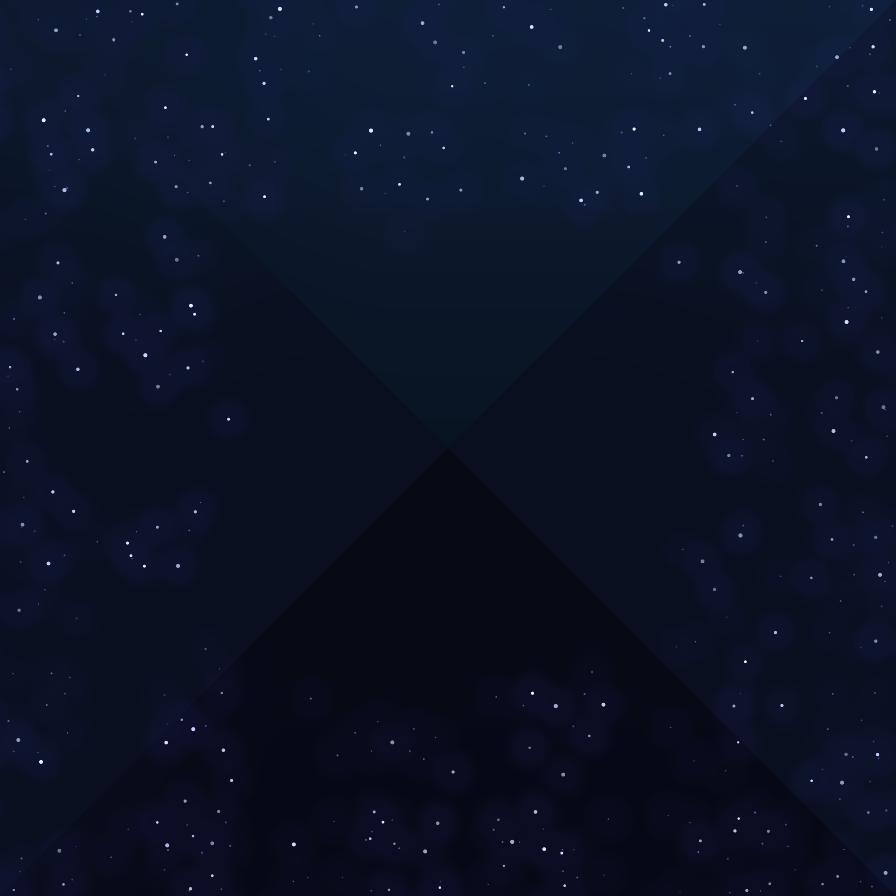
Give the GLSL for this background, as a WebGL 2 fragment shader.

```glsl
#version 300 es
precision highp float;
// Night sky folded into four triangular facets that meet at the centre.
// Facets are split by the two diagonals; jittered cells scatter stars in
// clumps along two square rings, with merging indigo halos around them.

uniform vec2 u_resolution;
out vec4 fragColor;

vec3 hash3(vec2 cell) {
  vec3 q = fract(vec3(cell.xyx) * vec3(0.1031, 0.103, 0.0973));
  q += dot(q, q.yxz + 33.33);
  return fract((q.xxy + q.yzz) * q.zyx);
}

// Chance of a star: two square rings, broken into clumps along each facet
float starDensity(vec2 p) {
  vec2 d = p - 0.5;
  vec2 a = abs(d);
  float reach = max(a.x, a.y);
  float inner = smoothstep(0.075, 0.03, abs(reach - 0.315));
  float outer = smoothstep(0.38, 0.42, reach);

  // Position along the facet, first clump and distance between clumps
  bool level = a.y > a.x;
  float along = level ? p.x : p.y;
  float first = level ? (d.y > 0.0 ? 0.12 : 0.21) : (d.x > 0.0 ? 0.15 : 0.19);
  float spacing = level || d.x < 0.0 ? 0.21 : 0.19;
  float shift = level && d.y > 0.0 ? 0.5 : 0.0;
  float phase = (along - first) / spacing;
  float outerClump = 0.5 + 0.5 * cos(6.2832 * phase);
  float innerClump = 0.5 + 0.5 * cos(6.2832 * (phase - shift));
  float chance = outer * (0.14 + 0.50 * outerClump)
               + inner * (1.0 - outer) * (0.06 + 0.48 * innerClump);
  return chance * (level && d.y < 0.0 ? 1.35 : 1.0);
}

// Facet colours; the folds on the left fade away from the centre
vec3 facets(vec2 p, float pixel) {
  vec2 d = p - 0.5;
  float rise = smoothstep(0.5, 1.0, p.y);
  vec3 top = mix(vec3(0.036, 0.080, 0.138), vec3(0.055, 0.116, 0.208), rise);
  top *= 1.0 - 0.14 * smoothstep(0.05, 0.4, -d.x);
  vec3 side = mix(vec3(0.034, 0.057, 0.117), vec3(0.044, 0.088, 0.165), rise);
  side += vec3(0.002, 0.004, 0.005) * smoothstep(0.1, 0.45, abs(d.x));
  vec3 bottom = mix(vec3(0.025, 0.040, 0.084), vec3(0.024, 0.036, 0.084),
                    smoothstep(0.5, 0.0, p.y));

  float nearUpper = smoothstep(0.22, 0.0, abs(d.x + d.y));
  float nearLower = smoothstep(0.22, 0.0, abs(d.x - d.y));
  float leftward = smoothstep(0.18, 0.36, -d.x);
  side = mix(side, top, 0.8 * leftward * nearUpper * step(0.0, d.y));
  bottom = mix(bottom, side, 0.5 * leftward * nearLower);

  float edge = max(pixel, 0.0015);
  float upper = smoothstep(-edge, edge, d.y - abs(d.x));
  float lower = smoothstep(-edge, edge, -d.y - abs(d.x));
  return mix(mix(side, top, upper), bottom, lower);
}

// Returns halo cover in x and core light in y for one grid of stars
vec2 starLayer(vec2 p, float cells, float seed, float radius, float pixel) {
  float clear = 1.0;
  float light = 0.0;
  vec2 home = floor(p * cells);
  for (int j = -1; j <= 1; j++) {
    for (int i = -1; i <= 1; i++) {
      vec2 cell = home + vec2(i, j);
      vec3 h = hash3(cell + seed);
      vec3 k = hash3(cell + seed + 57.0);
      vec2 star = (cell + 0.1 + 0.8 * h.xy) / cells;
      float present = step(h.z, starDensity(star));
      float dist = length(p - star);
      float halo = smoothstep(0.031, 0.013, dist) * (0.5 + 0.4 * k.x);
      clear *= 1.0 - halo * present;
      float size = radius * (0.7 + 0.6 * k.y);
      float core = 1.0 - smoothstep(size - 0.5 * pixel, size + 0.5 * pixel, dist);
      light += present * core * (0.4 + 0.6 * k.z);
    }
  }
  return vec2(1.0 - clear, light);
}

void main() {
  vec2 p = gl_FragCoord.xy / u_resolution;
  float pixel = 1.0 / min(u_resolution.x, u_resolution.y);
  vec3 color = facets(p, pixel);

  // Bright stars carry the halos, fine dust fills between them
  vec2 bright = starLayer(p, 26.0, 11.0, 0.0018, pixel);
  vec2 dust = starLayer(p, 30.0, 83.0, 0.0009, pixel);
  float halo = 1.0 - (1.0 - bright.x) * (1.0 - 0.5 * dust.x);
  vec3 glow = mix(vec3(0.022, 0.016, 0.062), vec3(0.010, 0.004, 0.032),
                  smoothstep(0.55, 0.85, p.y - 0.5 * abs(p.x - 0.5)));
  color += glow * halo;
  color += vec3(0.84, 0.88, 0.96) * bright.y;
  color += vec3(0.30, 0.32, 0.50) * dust.y;

  fragColor = vec4(min(color, 1.0), 1.0);
}
```
